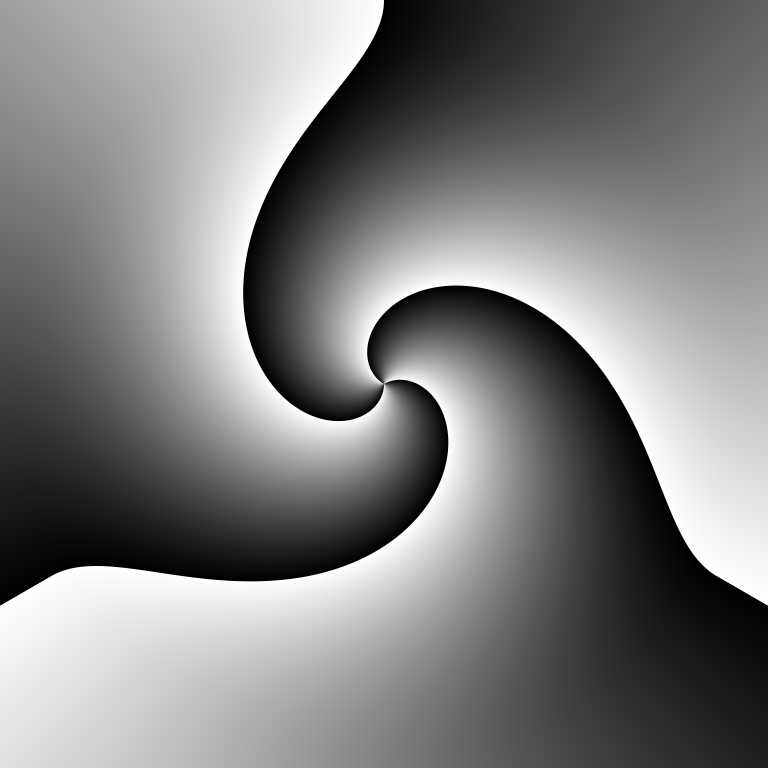
Give the GLSL for this background, as a Shadertoy shader.

```glsl
const float PI = 3.14159265;
const float ARMS = 3.0;            // number of spiral arms
const float SWIRL_RADIUS = 0.5;    // twist fades to zero here
const float SWIRL_ANGLE = PI;      // twist at the centre
const float START_ANGLE = 0.5 * PI; // direction of the first outer edge
const float EDGE_SOFTNESS = 1.0;   // edge width in pixels

// Repeating 0..1 ramp with its jump smoothed over the given width
float smoothSawtooth(float phase, float width) {
    float fromJump = fract(phase + 0.5) - 0.5;
    return fromJump + 1.0 - clamp(fromJump / width + 0.5, 0.0, 1.0);
}

void mainImage(out vec4 fragColor, in vec2 fragCoord) {
    float canvas = min(iResolution.x, iResolution.y);
    vec2 p = (fragCoord - 0.5 * iResolution.xy) / canvas;
    float radius = max(length(p), 1e-5);

    // Twist falls off with the square of the distance to the rim
    float falloff = max(1.0 - radius / SWIRL_RADIUS, 0.0);
    float twist = SWIRL_ANGLE * falloff * falloff;
    float twistSlope = 2.0 * SWIRL_ANGLE * falloff / SWIRL_RADIUS;

    // Angular ramp, one cycle per arm
    float cyclesPerRadian = ARMS / (2.0 * PI);
    float phase = cyclesPerRadian * (START_ANGLE + twist - atan(p.y, p.x));

    // Phase change across one pixel sets the edge width
    float gradient = cyclesPerRadian * length(vec2(1.0 / radius, twistSlope));
    float width = min(EDGE_SOFTNESS * gradient / canvas, 1.0);

    fragColor = vec4(vec3(smoothSawtooth(phase, width)), 1.0);
}
```
